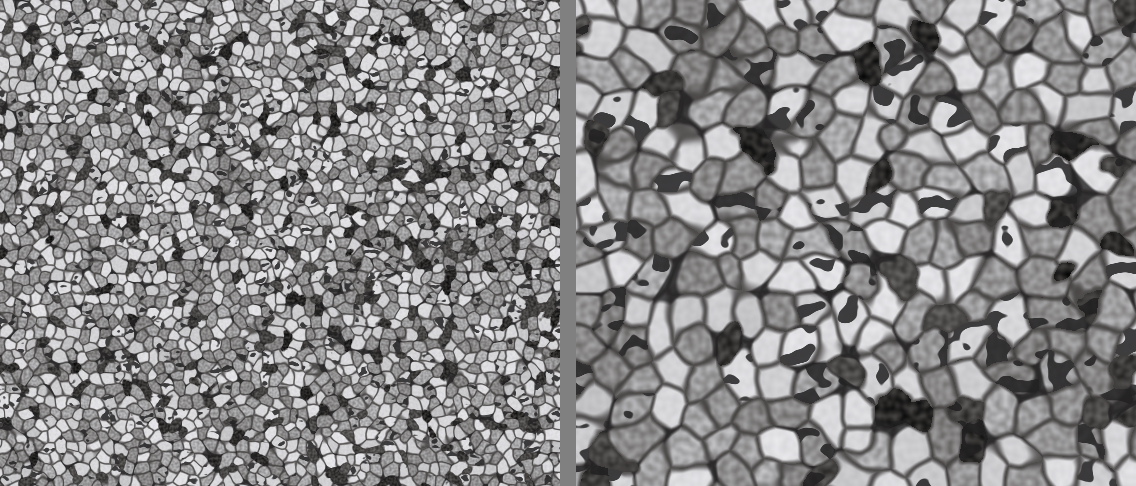
Left, the full canvas; right, a detail of the centre.
This texture is drawn by a Shadertoy shader. Its source:

```glsl
const float CELLS_PER_HEIGHT = 43.0;
const float DARK_SHARE = 0.13;
const float LIGHT_SHARE = 0.46;
const vec3 SEAM_COLOR = vec3(0.25, 0.24, 0.235);
const vec3 SHADOW_COLOR = vec3(0.13, 0.125, 0.13);

vec3 hash3(vec2 p) {
    vec3 q = fract(p.xyx * vec3(0.1031, 0.1030, 0.0973));
    q += dot(q, q.yxz + 33.33);
    return fract((q.xxy + q.yzz) * q.zyx);
}

float cornerSlope(vec2 corner, vec2 offset) {
    float angle = 6.28318 * hash3(corner + 71.0).x;
    return dot(vec2(cos(angle), sin(angle)), offset);
}

float gradientNoise(vec2 p) {
    vec2 i = floor(p), f = fract(p);
    vec2 u = f * f * f * (f * (f * 6.0 - 15.0) + 10.0);
    vec2 e = vec2(0.0, 1.0);
    float low = mix(cornerSlope(i, f), cornerSlope(i + e.yx, f - e.yx), u.x);
    float high = mix(cornerSlope(i + e, f - e), cornerSlope(i + e.yy, f - e.yy), u.x);
    return mix(low, high, u.y);
}

// Rounded-box distance: 0 at the grain centre, growing with its own stretch
float grainDistance(vec2 offset, float angle, float aspect, float size) {
    float c = cos(angle), s = sin(angle);
    vec2 q = abs(mat2(c, -s, s, c) * offset) / size;
    q *= vec2(inversesqrt(aspect), sqrt(aspect));
    return pow(dot(q * q, q) + 1e-6, 1.0 / 3.0);
}

// Returns nearest distance, half the gap to the second nearest, and the cell id
vec4 packedGrains(vec2 p, float roughness) {
    vec2 base = floor(p), nearestId = base;
    float first = 9.0, second = 9.0;
    for (int y = -2; y <= 2; y++) {
        for (int x = -2; x <= 2; x++) {
            vec2 id = base + vec2(x, y);
            vec3 place = hash3(id);
            vec3 form = hash3(id + 213.0);
            float stagger = 0.5 * mod(id.y, 2.0);
            vec2 center = id + vec2(stagger, 0.5) + (place.xy - 0.5) * 0.72;
            bool dark = place.z < DARK_SHARE;
            float aspect = dark ? mix(1.2, 3.2, form.y) : mix(1.1, 1.85, form.y);
            float size = dark ? mix(0.62, 0.95, form.z) : mix(0.86, 1.16, form.z);
            float d = grainDistance(p - center, 3.14159 * form.x, aspect, size);
            d += dark ? roughness * 0.22 : 0.0;
            if (d < first) {
                second = first;
                first = d;
                nearestId = id;
            } else {
                second = min(second, d);
            }
        }
    }
    return vec4(first, 0.5 * (second - first), nearestId);
}

float grainTone(float kind, float shade) {
    if (kind < DARK_SHARE) return mix(0.13, 0.32, shade);
    if (kind < DARK_SHARE + LIGHT_SHARE) return mix(0.75, 0.885, sqrt(shade));
    return mix(0.51, 0.68, shade);
}

// Warm greys in the shade, faintly blue when bright
vec3 stoneColor(float tone) {
    vec3 tint = mix(vec3(1.02, 0.995, 0.975), vec3(0.998, 0.995, 1.01),
                    smoothstep(0.25, 0.75, tone));
    return tone * tint;
}

void mainImage(out vec4 fragColor, in vec2 fragCoord) {
    vec2 p = fragCoord / iResolution.y * CELLS_PER_HEIGHT;
    float pixel = CELLS_PER_HEIGHT / iResolution.y;

    // Pebble packing
    float roughness = gradientNoise(p * 2.6);
    vec4 grain = packedGrains(p, roughness);
    vec3 traits = hash3(grain.zw + 457.0);
    float kind = hash3(grain.zw).z;
    float tone = grainTone(kind, traits.x);

    // Mineral speckle, strongest on grey stones, and broad drift
    bool light = kind >= DARK_SHARE && kind < DARK_SHARE + LIGHT_SHARE;
    float speckle = gradientNoise(p * 4.3 + 19.0);
    tone += speckle * (light ? 0.05 : 0.19);
    tone += 0.035 * gradientNoise(p * 0.12);
    vec3 color = stoneColor(tone);

    // Ragged dark bites on a few stones
    float bite = gradientNoise(p * vec2(1.3, 1.9) + traits.yz * 40.0) + 0.25 * roughness;
    float bitten = step(0.76, traits.y) * smoothstep(0.1, 0.1 + 2.0 * pixel, bite);
    color = mix(color, SHADOW_COLOR, 0.85 * bitten);

    // Soft seams and open gaps between stones
    float soften = max(0.13, 1.2 * pixel);
    float seam = 1.0 - smoothstep(0.0, soften, grain.y);
    float gap = smoothstep(0.66, 0.66 + soften, grain.x);
    color = mix(color, min(color, SEAM_COLOR), 0.85 * seam);
    color = mix(color, SHADOW_COLOR, 0.8 * gap);

    fragColor = vec4(clamp(color, 0.0, 1.0), 1.0);
}
```
